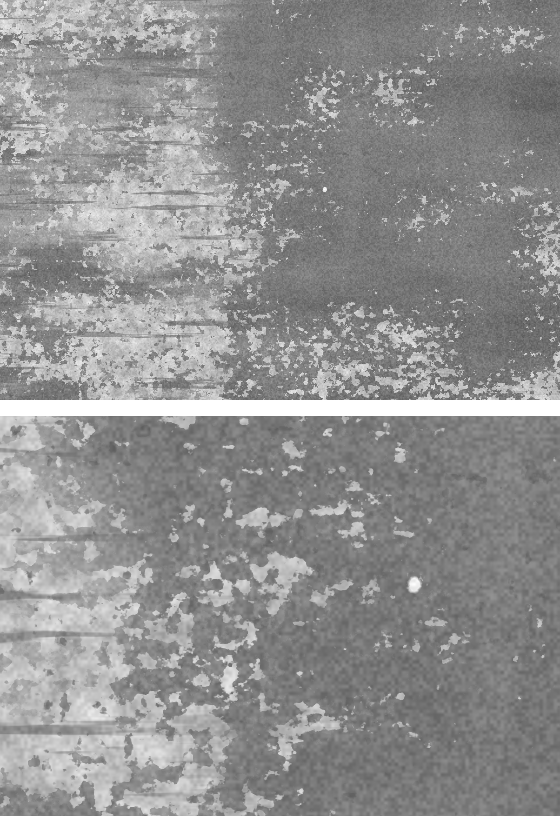
Top, the full canvas; bottom, a detail of the centre.
Write a WebGL 1 fragment shader that draws this texture.

```glsl
precision highp float;
// Worn grey plaster: pale flaking paint, wiped vertical bands and dark horizontal scratches.
uniform vec2 u_resolution;

float hash(vec2 p) {
  vec3 q = fract(p.xyx * vec3(0.1031, 0.1030, 0.0973));
  q += dot(q, q.yzx + 33.33);
  return fract((q.x + q.y) * q.z);
}

float noise(vec2 p) {
  vec2 cell = floor(p);
  vec2 f = fract(p);
  f = f * f * (3.0 - 2.0 * f);
  float low = mix(hash(cell), hash(cell + vec2(1.0, 0.0)), f.x);
  float high = mix(hash(cell + vec2(0.0, 1.0)), hash(cell + vec2(1.0)), f.x);
  return mix(low, high, f.y);
}

// Layered noise, centred on zero.
float fbm(vec2 p) {
  float sum = 0.0;
  float amplitude = 0.5;
  for (int i = 0; i < 4; i++) {
    sum += amplitude * (noise(p) - 0.5);
    p = mat2(1.0, 0.04, -0.04, 1.0) * p * 2.03 + 17.3;
    amplitude *= 0.55;
  }
  return sum;
}

void main() {
  vec2 uv = gl_FragCoord.xy / u_resolution;
  vec2 p = gl_FragCoord.xy / u_resolution.y;

  // The left side keeps far more of its old paint.
  float edge = uv.x + 0.12 * fbm(p * vec2(5.0, 6.0) + 3.0);
  float left = 1.0 - smoothstep(0.36, 0.45, edge);
  float farLeft = 1.0 - smoothstep(0.0, 0.3, uv.x);

  // Coverage from broad patches, thin streaks and vertical wipes.
  float patches = fbm(p * vec2(3.2, 6.5) + 41.0);
  float streaks = fbm(p * vec2(7.0, 55.0) + 9.0);
  float wipes = smoothstep(0.02, 0.22, fbm(p * vec2(9.0, 1.3) + 63.0));
  float seam = exp(-pow((uv.x - 0.425) / 0.02, 2.0));
  float coverage = -0.27 + 0.25 * left + 0.1 * farLeft
    + 1.75 * patches + 0.65 * streaks - 0.22 * wipes - 0.2 * seam;

  // Small ragged flakes break up the coverage.
  float crumbs = fbm(p * vec2(85.0, 95.0) + 5.0);
  float flakes = smoothstep(-0.06, 0.08, coverage + 1.7 * crumbs);
  float dust = smoothstep(0.0, 0.2, coverage + 0.12 + 1.5 * fbm(p * 150.0 + 71.0));

  // Bare ground, with cloudy smudges and a paler film on the left.
  float smudge = fbm(p * vec2(2.0, 9.0) + 27.0);
  float ground = 0.457 + 0.16 * smudge + 0.025 * wipes;
  float film = left * smoothstep(-0.22, 0.15, fbm(p * vec2(6.0, 9.0) + 83.0) + 0.5 * streaks);
  ground += 0.14 * film + 0.045 * dust;

  // Paint brightness varies from flake to flake.
  float paint = 0.735 + 0.3 * fbm(p * 45.0 + 13.0) + 0.15 * patches + 0.05 * farLeft;
  float tone = mix(ground, paint, flakes);

  // Scratches and pits expose the dark ground.
  float scratches = smoothstep(0.15, 0.25, fbm(p * vec2(4.5, 62.0) + 31.0));
  tone = mix(tone, 0.44, scratches * (0.2 + 0.45 * left));
  float pits = smoothstep(0.22, 0.3, fbm(p * 75.0 + 97.0));
  tone = mix(tone, 0.42, 0.7 * pits);

  // One bright chip.
  float chip = length((uv - vec2(0.58, 0.527)) * vec2(1.4, 1.0)) + 0.008 * crumbs;
  tone = mix(tone, 0.94, 1.0 - smoothstep(0.005, 0.008, chip));

  // Fine mineral grain.
  tone += 0.11 * (noise(p * 340.0) - 0.5) + 0.05 * (noise(p * 190.0 + 7.0) - 0.5);
  gl_FragColor = vec4(vec3(clamp(tone, 0.0, 1.0)), 1.0);
}
```
